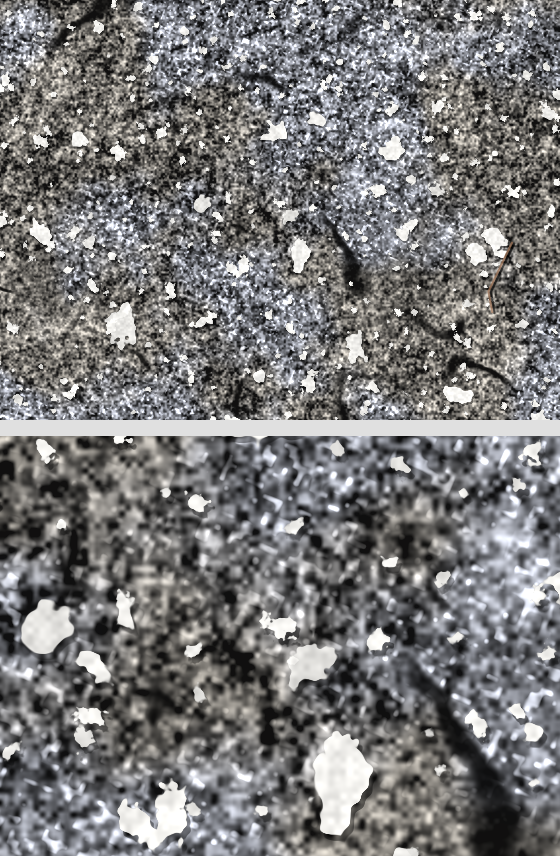
Top, the full canvas; bottom, a detail of the centre.
This texture is drawn by a Shadertoy shader. Its source:

```glsl
float hash(vec2 p) {
    vec3 q = fract(vec3(p.xyx) * 0.1031);
    q += dot(q, q.yzx + 33.33);
    return fract((q.x + q.y) * q.z);
}

float noise(vec2 p) {
    vec2 i = floor(p), f = fract(p);
    f = f * f * (3.0 - 2.0 * f);
    return mix(mix(hash(i), hash(i + vec2(1, 0)), f.x),
               mix(hash(i + vec2(0, 1)), hash(i + vec2(1, 1)), f.x), f.y);
}

float fbm(vec2 p) {
    float sum = 0.0, gain = 0.5;
    for (int i = 0; i < 4; i++) {
        sum += gain * noise(p);
        p = mat2(1.6, 1.2, -1.2, 1.6) * p + 17.3;
        gain *= 0.5;
    }
    return sum;
}

mat2 rotate(float a) {
    return mat2(cos(a), sin(a), -sin(a), cos(a));
}

// Pale mineral flecks in one jittered grid; returns coverage times brightness
float fleckLayer(vec2 p, float size, float density, float seed, float edge) {
    vec2 q = rotate(seed) * p / size + seed * 7.0 + 40.0;
    vec2 cell = floor(q);
    float ragged = noise(q * 9.0) - 0.5 + 0.5 * (noise(q * 20.0) - 0.5);
    float light = 0.0;
    for (int y = -1; y <= 1; y++)
    for (int x = -1; x <= 1; x++) {
        vec2 id = cell + vec2(x, y);
        float pick = hash(id + 3.7 * seed);
        if (pick > density) continue;
        vec2 center = id + vec2(hash(id + 11.0), hash(id + 29.0));
        vec2 d = abs(rotate(6.3 * hash(id + 47.0)) * (q - center));
        d.x *= mix(0.55, 1.0, hash(id + 61.0));
        float radius = mix(0.065, 0.15, pow(hash(id + 83.0), 1.4));
        float dist = mix(length(d), max(d.x, d.y), 0.5) + ragged * radius * 1.1 - radius;
        float shade = mix(0.72, 1.0, smoothstep(0.0, 0.4, hash(id + 97.0)));
        light = max(light, shade * (1.0 - smoothstep(-edge, edge, dist * size)));
    }
    return light;
}

float flecks(vec2 p, float edge) {
    float light = fleckLayer(p, 0.18, 0.32, 1.3, edge);
    light = max(light, fleckLayer(p, 0.09, 0.42, 2.1, edge));
    return max(light, fleckLayer(p, 0.047, 0.48, 0.6, edge));
}

float segment(vec2 p, vec2 a, vec2 b) {
    vec2 ab = b - a;
    return length(p - a - ab * clamp(dot(p - a, ab) / dot(ab, ab), 0.0, 1.0));
}

float twig(vec2 p) {
    return min(segment(p, vec2(1.219, 0.422), vec2(1.163, 0.306)),
               segment(p, vec2(1.163, 0.306), vec2(1.172, 0.257)));
}

void mainImage(out vec4 fragColor, in vec2 fragCoord) {
    vec2 p = fragCoord / iResolution.y;
    float edge = max(0.0012, 0.7 / iResolution.y);

    // Broad zones: glossy cool patches, dusty smooth patches, a dark band
    float glossy = smoothstep(0.38, 0.6, fbm(p * 4.5 + 8.0));
    float dusty = exp(-40.0 * dot(p - vec2(0.95, 0.38), p - vec2(0.95, 0.38)))
                + exp(-60.0 * dot(p - vec2(0.12, 0.31), p - vec2(0.12, 0.31)));
    float band = exp(-70.0 * pow(p.x - 0.42 - 0.1 * noise(p * 4.0), 2.0));

    // Crystalline grain over sunlit relief
    float grain = 0.52 * (noise(p * 205.0) - 0.5)
                + 0.46 * (noise(rotate(0.7) * p * 115.0) - 0.5)
                + 0.30 * (noise(rotate(1.9) * p * 48.0) - 0.5);
    vec2 sun = vec2(-0.006, 0.008);
    float relief = fbm(p * 22.0) - fbm((p + sun) * 22.0);
    float tone = 0.40 + grain * mix(1.1, 0.75, dusty) + 0.55 * relief * (1.0 - 0.7 * dusty);
    tone += 0.35 * (fbm(p * 9.0) - 0.47) + 0.05 * glossy - 0.07 * band;
    tone += (0.15 + 0.35 * glossy) * smoothstep(0.62, 0.95, noise(rotate(0.4) * p * 160.0));

    // Broken crevices in shadow
    vec2 warped = p + 0.05 * vec2(fbm(p * 14.0), fbm(p * 14.0 + 50.0));
    float ridge = abs(noise(rotate(0.5) * warped * vec2(5.0, 8.0) + 3.0) - 0.5);
    float broken = smoothstep(0.5, 0.68, fbm(p * 6.0 + 31.0));
    float crevice = broken * (1.0 - smoothstep(0.015, 0.07, ridge));
    float pits = smoothstep(0.64, 0.76, fbm(p * 26.0 + 70.0)) * (1.0 - dusty);
    tone *= 1.0 - 0.85 * crevice;
    tone *= 1.0 - 0.6 * pits;

    vec3 tint = mix(vec3(1.03, 1.0, 0.95), vec3(0.98, 1.0, 1.06), glossy);
    vec3 color = max(tone, 0.06) * tint;

    // Flecks with short cast shadows
    float fleck = flecks(p, edge);
    color *= 1.0 - 0.45 * flecks(p + vec2(-0.003, 0.005), edge);
    vec3 mineral = vec3(1.0, 0.995, 0.98) * (0.97 + 0.22 * grain);
    color = mix(color, mineral * mix(0.75, 1.0, fleck), smoothstep(0.0, 0.8, fleck));

    // Dry twig and its shadow
    color *= 1.0 - 0.7 * (1.0 - smoothstep(0.001, 0.005, twig(p + vec2(-0.005, 0.002))));
    vec3 bark = vec3(0.56, 0.43, 0.34) + 0.3 * grain;
    color = mix(color, bark, 1.0 - smoothstep(0.0025 - edge, 0.0025 + edge, twig(p)));

    fragColor = vec4(clamp(color, 0.0, 1.0), 1.0);
}
```
